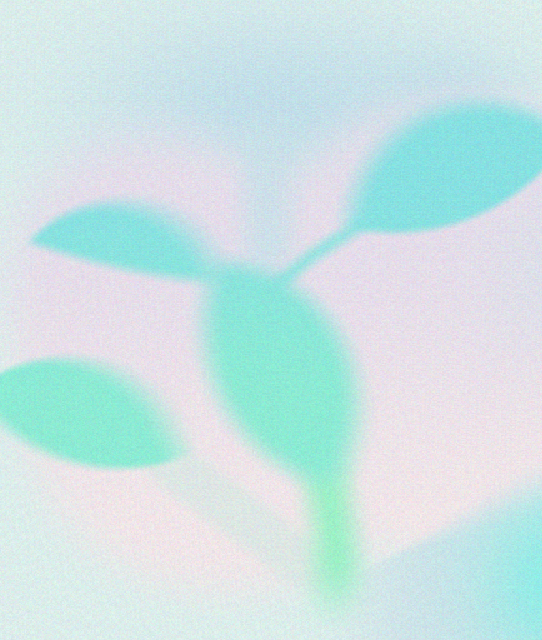
Give the GLSL for this background, as a WebGL 2 fragment shader.

```glsl
#version 300 es
precision highp float;
// Blurred pastel sprout with four leaves on a misty pink and blue ground, with fine grain.

uniform vec2 u_resolution;
out vec4 fragColor;

const vec3 MINT = vec3(0.86, 0.93, 0.92);
const vec3 SKY = vec3(0.74, 0.86, 0.91);
const vec3 LILAC = vec3(0.895, 0.865, 0.915);
const vec3 BLUSH = vec3(0.94, 0.90, 0.91);
const vec3 MIST = vec3(0.81, 0.89, 0.91);
const vec3 CYAN = vec3(0.54, 0.93, 0.90);
const vec3 AQUA = vec3(0.53, 0.88, 0.885);
const vec3 JADE = vec3(0.55, 0.92, 0.83);
const vec3 SPRING = vec3(0.61, 0.94, 0.78);
const vec3 SAGE = vec3(0.85, 0.905, 0.89);

float hash(vec2 p) {
    return fract(sin(dot(p, vec2(127.1, 311.7))) * 43758.5453);
}

vec3 hash3(vec2 p) {
    return vec3(hash(p), hash(p + 17.3), hash(p + 41.9));
}

// Coverage of a shape from its signed distance, blurred by soft on both sides.
float cover(float d, float soft) {
    return 1.0 - smoothstep(-soft, soft, d);
}

float glow(vec2 p, vec2 center, vec2 radius) {
    vec2 q = (p - center) / radius;
    return exp(-dot(q, q));
}

float disc(vec2 p, vec2 center, float radius, float soft) {
    return cover(length(p - center) - radius, soft);
}

// Signed distance to the circle that bulges by rise above a chord of half length h.
float arcSide(vec2 q, float h, float rise) {
    float r = (h * h + rise * rise) / (2.0 * rise);
    return length(q - vec2(0.0, rise - r)) - r;
}

// Leaf from a to b; bulge is (left, right) of the axis, soft is
// (left side at a, left side at b, right side at a, right side at b).
float leaf(vec2 p, vec2 a, vec2 b, vec2 bulge, vec4 soft) {
    vec2 axis = normalize(b - a);
    vec2 m = p - 0.5 * (a + b);
    float h = 0.5 * length(b - a);
    vec2 q = vec2(dot(m, axis), dot(m, vec2(-axis.y, axis.x)));
    float t = smoothstep(-h, h, q.x);
    float left = cover(arcSide(q, h, bulge.x), mix(soft.x, soft.y, t));
    float right = cover(arcSide(vec2(q.x, -q.y), h, bulge.y), mix(soft.z, soft.w, t));
    return left * right;
}

float segment(vec2 p, vec2 a, vec2 b) {
    vec2 d = b - a;
    return length(p - a - d * clamp(dot(p - a, d) / dot(d, d), 0.0, 1.0));
}

vec3 background(vec2 p) {
    // Sky haze
    vec3 col = mix(MINT, SKY, 0.85 * glow(p, vec2(0.42, 0.83), vec2(0.30, 0.15)));
    col = mix(col, SKY, 0.6 * glow(p, vec2(0.70, 0.86), vec2(0.13, 0.07)));

    // Pink body made of overlapping soft discs
    float gap = 1.0 - disc(p, vec2(0.24, 0.56), 0.225, 0.075);
    gap *= 1.0 - disc(p, vec2(0.73, 0.48), 0.36, 0.065);
    gap *= 1.0 - disc(p, vec2(0.35, 0.40), 0.325, 0.06);
    col = mix(col, mix(BLUSH, LILAC, smoothstep(0.15, 0.65, p.y)), 1.0 - gap);
    col = mix(col, MIST, 0.35 * glow(p, vec2(0.87, 0.57), vec2(0.12, 0.14)));

    // Blue column falling behind the sprout
    float column = cover(abs(p.x - 0.418) - 0.037, 0.035);
    col = mix(col, mix(MIST, SKY, 0.35), 0.85 * column * smoothstep(0.52, 0.62, p.y)
        * (1.0 - smoothstep(0.76, 0.86, p.y)));

    // Rising edge and cyan light in the lower right
    float ridge = 0.111 + 0.49 * (p.x - 0.573);
    float slope = cover(p.y - ridge, mix(0.006, 0.05, smoothstep(0.57, 0.85, p.x)));
    slope *= smoothstep(0.48, 0.66, p.x);
    col = mix(col, MIST, slope);
    return mix(col, CYAN, 0.95 * slope * glow(p, vec2(0.88, 0.09), vec2(0.13, 0.14)));
}

void main() {
    vec2 p = gl_FragCoord.xy / u_resolution.y;
    vec3 col = background(p);

    // Faint lower branch
    float branch = cover(segment(p, vec2(0.268, 0.275), vec2(0.48, 0.115)) - 0.037, 0.016);
    col = mix(col, SAGE, 0.8 * branch);

    // Stem, fading out toward the ground
    float stem = cover(abs(p.x - 0.514 - 0.012 * sin(p.y * 14.0)) - 0.032, 0.034);
    stem *= smoothstep(0.0, 0.13, p.y) * (1.0 - smoothstep(0.23, 0.32, p.y));
    col = mix(col, SPRING, stem);

    // Curved twig to the upper leaf
    float twig = min(segment(p, vec2(0.425, 0.548), vec2(0.49, 0.602)),
                     segment(p, vec2(0.49, 0.602), vec2(0.565, 0.650)));
    col = mix(col, mix(AQUA, JADE, 0.25), 0.85 * cover(twig - 0.010, 0.013));

    // Leaves
    vec3 leafTone = mix(JADE, AQUA, smoothstep(0.35, 0.72, p.y));
    float leaves = 1.0 - leaf(p, vec2(0.545, 0.644), vec2(0.89, 0.785),
        vec2(0.118, 0.058), vec4(0.034, 0.022, 0.010, 0.008));
    leaves *= 1.0 - leaf(p, vec2(0.046, 0.622), vec2(0.345, 0.558),
        vec2(0.090, 0.010), vec4(0.010, 0.045, 0.012, 0.016));
    leaves *= 1.0 - leaf(p, vec2(-0.04, 0.388), vec2(0.280, 0.284),
        vec2(0.098, 0.057), vec4(0.006, 0.042, 0.020, 0.008));
    leaves *= 1.0 - leaf(p, vec2(0.340, 0.590), vec2(0.521, 0.240),
        vec2(0.115, 0.092), vec4(0.025, 0.038, 0.035, 0.028));
    col = mix(col, leafTone, 1.0 - leaves);

    // Coloured grain in two sizes, tied to the canvas height
    vec3 grain = hash3(floor(p * 512.0)) + 0.5 * hash3(floor(p * 300.0) + 9.0) - 0.75;
    fragColor = vec4(col + 0.06 * grain, 1.0);
}
```
